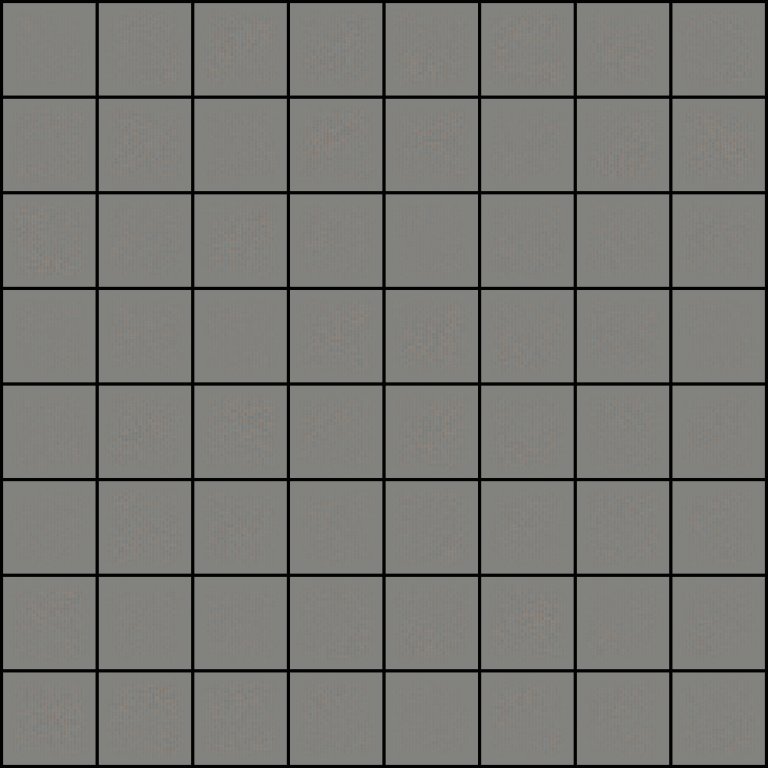
Write a WebGL 1 fragment shader that draws this pattern.

```glsl
precision highp float;
// An eight by eight grid of grey cloth tiles divided by thin black lines.
// Each tile has fine vertical ribs and tinted thread flecks, gathered in
// soft patches by layered sines and fading out toward the tile border.

uniform vec2 u_resolution;

float hash(vec2 p) {
  vec3 q = fract(vec3(p.xyx) * 0.1031);
  q += dot(q, q.yzx + 33.33);
  return fract((q.x + q.y) * q.z);
}

// Slow layered sines, shifted per tile, in the range 0 to 1
float patches(vec2 p, float seed) {
  float s = sin(p.x * 7.0 + seed * 31.0 + 1.5 * sin(p.y * 5.0 + seed * 17.0));
  s += sin(p.y * 9.0 - p.x * 4.0 + seed * 53.0);
  return 0.5 + 0.25 * s;
}

// Offset from the base grey caused by ribs and coloured flecks
vec3 weave(vec2 f, vec2 tile) {
  float seed = hash(tile + 20.0);
  vec2 border = smoothstep(0.02, 0.24, min(f, 1.0 - f));
  float strength = border.x * border.y * mix(0.45, 1.0, seed);
  strength *= mix(0.4, 1.0, patches(f, seed));

  vec2 grid = f * vec2(28.0, 30.0);
  vec2 id = floor(grid) + tile * 37.0 + 400.0;
  float rib = cos(6.2832 * grid.x);
  float bead = 0.6 + 0.4 * cos(6.2832 * (grid.y - 0.5));
  float warmth = hash(id) - 0.5;
  float light = hash(id + 71.0) - 0.5;

  vec3 tint = vec3(0.085, -0.01, -0.055) * warmth + 0.05 * light;
  return strength * (tint * bead + 0.016 * rib + vec3(0.006, -0.004, -0.008));
}

void main() {
  vec2 uv = gl_FragCoord.xy / u_resolution;
  float pitch = 0.1245;
  vec2 p = (uv - 0.5) / pitch;
  vec2 tile = floor(p);
  vec2 f = fract(p);

  vec3 color = vec3(0.51, 0.51, 0.495) + weave(f, tile);

  // Dividing lines, softened over about one pixel
  vec2 edge = min(f, 1.0 - f) * pitch;
  vec2 soft = 0.6 / u_resolution;
  vec2 open = smoothstep(0.0021 - soft, 0.0021 + soft, edge);
  color = mix(vec3(0.008), color, open.x * open.y);

  gl_FragColor = vec4(color, 1.0);
}
```
